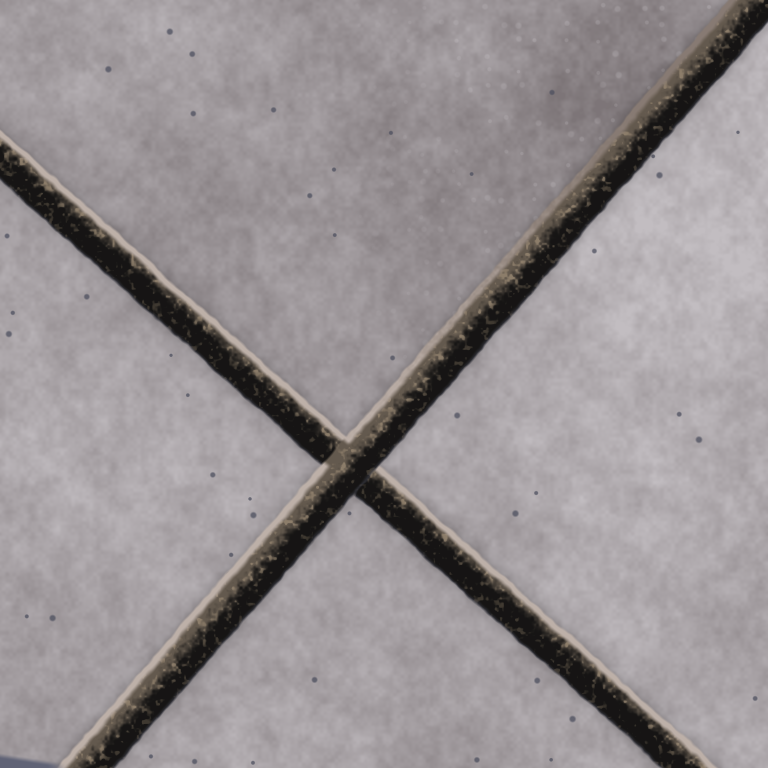
Reproduce this texture procedurally as a three.js fragment shader.

```glsl
varying vec2 vUv;

const vec2 CROSSING = vec2(0.456, 0.394);
const vec2 NORMAL_FALLING = vec2(0.664, 0.748);
const vec2 NORMAL_RISING = vec2(-0.752, 0.659);
const float HALF_FALLING = 0.0245;
const float HALF_RISING = 0.0285;

const vec3 SLAB_DARK = vec3(0.49, 0.46, 0.47);
const vec3 SLAB_LIGHT = vec3(0.735, 0.715, 0.73);
const vec3 GROUT_BLACK = vec3(0.085, 0.08, 0.078);
const vec3 GROUT_BROWN = vec3(0.39, 0.35, 0.305);
const vec3 RIM_PALE = vec3(0.74, 0.69, 0.66);
const vec3 RIM_WORN = vec3(0.53, 0.48, 0.45);
const vec3 EDGE_BLUE = vec3(0.30, 0.31, 0.37);

float hash(vec2 p) {
  vec3 q = fract(vec3(p.xyx) * 0.1031);
  q += dot(q, q.yzx + 33.33);
  return fract((q.x + q.y) * q.z);
}

float noise(vec2 p) {
  vec2 cell = floor(p);
  vec2 f = fract(p);
  f = f * f * (3.0 - 2.0 * f);
  float low = mix(hash(cell), hash(cell + vec2(1.0, 0.0)), f.x);
  float high = mix(hash(cell + vec2(0.0, 1.0)), hash(cell + 1.0), f.x);
  return mix(low, high, f.y);
}

float fbm(vec2 p) {
  float sum = 0.0;
  float gain = 0.5;
  for (int i = 0; i < 5; i++) {
    sum += gain * noise(p);
    p = mat2(1.6, 1.2, -1.2, 1.6) * p + 17.3;
    gain *= 0.5;
  }
  return sum;
}

float blotch(vec2 p, vec2 centre, vec2 radius) {
  vec2 q = (p - centre) / radius;
  return exp(-dot(q, q));
}

// Round flecks scattered on a jittered grid
float flecks(vec2 p, float cells, float density, float radius) {
  vec2 cell = floor(p * cells);
  vec2 centre = 0.3 + 0.4 * vec2(hash(cell + 5.1), hash(cell + 9.7));
  float size = radius * (0.5 + 0.5 * hash(cell + 3.3));
  float dotMask = 1.0 - smoothstep(size * 0.4, size, length(fract(p * cells) - centre));
  return dotMask * step(hash(cell + 21.0), density);
}

// Each slab has its own tone, clouds and grain
vec3 slabColor(vec2 p, vec2 side) {
  float tone = mix(mix(0.59, 0.67, side.y), mix(0.75, 0.48, side.y), side.x);
  vec2 q = p + side * vec2(13.0, 29.0);
  float top = side.x * side.y;
  float right = side.x * (1.0 - side.y);
  tone += 0.55 * (fbm(q * 5.0) - 0.48) + 0.38 * (fbm(q * 26.0) - 0.48);
  tone += 0.22 * (noise(q * vec2(95.0, 80.0)) - 0.5) + 0.12 * (noise(q * 210.0) - 0.5);
  tone += top * 0.20 * blotch(p, vec2(0.08, 0.95), vec2(0.28, 0.3));
  tone -= top * 0.34 * blotch(p, vec2(0.80, 0.88), vec2(0.13, 0.12));
  tone -= top * 0.14 * blotch(p, vec2(0.55, 0.65), vec2(0.2, 0.2));
  tone += right * 0.20 * blotch(p, vec2(0.94, 0.68), vec2(0.18, 0.16));
  tone += (1.0 - side.x) * side.y * 0.12 * blotch(p, vec2(0.08, 0.5), vec2(0.15));
  tone += top * 0.22 * flecks(p, 48.0, 0.35, 0.28) * smoothstep(0.3, 0.8, p.x);
  vec3 color = mix(SLAB_DARK, SLAB_LIGHT, clamp(tone, 0.0, 1.1));
  float pits = flecks(p + 0.37, 38.0, 0.025, 0.22);
  return mix(color, EDGE_BLUE, 0.75 * pits);
}

// Across runs from -1 on the shaded edge to 1 on the lit rim
vec3 groutColor(float across, float brownStart, float rimStart, float speck, vec3 rim, float rimMask) {
  float lit = smoothstep(brownStart - 0.35, brownStart + 0.4, across + 0.7 * (speck - 0.5));
  vec3 color = mix(GROUT_BLACK, GROUT_BROWN, lit);
  color += vec3(0.16, 0.14, 0.11) * smoothstep(0.58, 0.85, speck);
  color = mix(color, EDGE_BLUE, 0.6 * (1.0 - smoothstep(-1.05, -0.8, across)));
  return mix(color, rim, smoothstep(rimStart - 0.12, rimStart + 0.16, across) * rimMask);
}

float band(float dist, float halfWidth) {
  return 1.0 - smoothstep(halfWidth - 0.002, halfWidth + 0.002, abs(dist));
}

// Soft darkening of a slab beside a joint
float contact(float dist, float halfWidth) {
  return exp(-max(abs(dist) - halfWidth, 0.0) / 0.007);
}

void main() {
  vec2 p = vUv;
  float wobble = 0.005 * (fbm(p * 24.0) - 0.48) + 0.002 * (noise(p * 110.0) - 0.5);
  float falling = dot(p - CROSSING, NORMAL_FALLING) + wobble;
  float rising = dot(p - CROSSING, NORMAL_RISING) + wobble;
  vec2 side = step(0.0, vec2(falling, rising));

  vec3 color = slabColor(p, side);
  color *= 1.0 - 0.15 * max(contact(falling, HALF_FALLING), contact(rising, HALF_RISING));

  // Joints, with rims broken at the crossing
  float speck = 0.6 * noise(p * 150.0) + 0.4 * noise(p * 290.0 + 7.0);
  float rimFalling = smoothstep(0.6, 0.95, abs(rising) / HALF_RISING);
  float rimRising = smoothstep(0.6, 0.95, abs(falling) / HALF_FALLING);
  vec3 wornRim = mix(RIM_PALE, RIM_WORN, smoothstep(0.38, 0.85, p.y + 0.15 * (speck - 0.5)));
  vec3 fallingGrout = groutColor(falling / HALF_FALLING, 0.35, 0.64, speck, RIM_PALE, rimFalling);
  vec3 risingGrout = groutColor(rising / HALF_RISING, 0.02, 0.66, speck, wornRim, rimRising);
  color = mix(color, fallingGrout, band(falling, HALF_FALLING));
  color = mix(color, risingGrout, band(rising, HALF_RISING));

  // Shaded sliver in the lower left corner
  float sliver = 1.0 - smoothstep(0.012, 0.02, p.y + 0.15 * p.x);
  color = mix(color, EDGE_BLUE * 1.25, sliver * (1.0 - smoothstep(0.06, 0.09, p.x)));

  gl_FragColor = vec4(color, 1.0);
}
```
